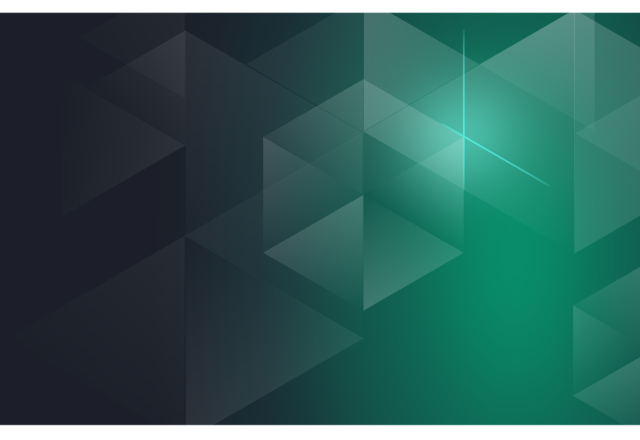
Reproduce this background procedurally as a Shadertoy shader.

```glsl
const vec3 NIGHT = vec3(0.108, 0.122, 0.160);
const vec3 SLATE = vec3(0.100, 0.190, 0.215);
const vec3 TEAL = vec3(0.068, 0.360, 0.308);
const vec3 EMERALD = vec3(0.030, 0.550, 0.412);
const vec3 GLOW = vec3(0.24, 0.78, 0.69);
const vec3 BEAM = vec3(0.33, 0.95, 0.90);
const float HEIGHT_RATIO = 0.866025;

// Soft radial backdrop
vec3 backdrop(vec2 p, vec2 center) {
    float d = length((p - center) * vec2(1.0, 0.52));
    vec3 color = mix(EMERALD, TEAL, smoothstep(0.0, 0.36, d));
    color = mix(color, SLATE, smoothstep(0.28, 0.62, d));
    return mix(color, NIGHT, smoothstep(0.52, 0.84, d));
}

// Equilateral facet with a vertical edge; a positive side points right.
// Opacity is blended between the apex, top and bottom corners.
vec3 facet(vec3 color, vec2 p, vec2 apex, float side, vec3 opacity, float pixel) {
    float span = abs(side);
    float height = span * HEIGHT_RATIO;
    float u = (apex.x - p.x) * sign(side) / height;
    float v = (p.y - apex.y) / span;
    vec3 weight = vec3(1.0 - u, 0.5 * u + v, 0.5 * u - v);
    float inside = min(weight.x, min(weight.y, weight.z)) * height;
    float cover = clamp(inside / pixel + 0.5, 0.0, 1.0);
    float alpha = max(dot(weight, opacity), 0.0);
    return mix(color, vec3(0.92, 0.97, 0.96), cover * alpha);
}

// Six facets around a shared center
vec3 hexagon(vec3 color, vec2 p, vec2 center, float side, float strength, float pixel) {
    for (int i = 0; i < 2; i++) {
        float right = float(i);
        float facing = 2.0 * right - 1.0;
        vec2 corner = vec2(facing * HEIGHT_RATIO, 0.5) * side;
        vec3 upper = mix(vec3(0.06, 0.19, 0.04), vec3(0.16, 0.15, 0.03), right);
        vec3 middle = mix(vec3(0.01, 0.17, 0.01), vec3(0.0, 0.30, 0.0), right);
        vec3 lower = mix(vec3(0.13, 0.20, 0.0), vec3(0.13, 0.01, 0.21), right);
        color = facet(color, p, center + corner, facing * side, upper * strength, pixel);
        color = facet(color, p, center, -facing * side, middle * strength, pixel);
        color = facet(color, p, center + corner * vec2(1.0, -1.0), facing * side, lower * strength, pixel);
    }
    return color;
}

// Thin ray that fades away from its origin
float beam(vec2 p, vec2 origin, vec2 direction, float reach, float pixel) {
    vec2 q = p - origin;
    float along = dot(q, direction);
    float across = abs(q.x * direction.y - q.y * direction.x);
    float fade = step(0.0, along) * clamp(1.0 - along / reach, 0.0, 1.0);
    return sqrt(fade) * (1.0 - smoothstep(0.0006, 0.0012 + pixel, across));
}

void mainImage(out vec4 fragColor, in vec2 fragCoord) {
    vec2 p = fragCoord / iResolution.y;
    float pixel = 1.0 / iResolution.y;
    vec2 spark = vec2(1.054, 0.690);

    vec3 color = backdrop(p, vec2(1.17, 0.42));
    vec2 q = p - spark;
    color = mix(color, GLOW, 0.75 * exp(-dot(q, q) / 0.016));

    // Dim facets on the left
    color = facet(color, p, vec2(0.193, 0.799), -0.265, vec3(0.0, 0.10, 0.04), pixel);
    color = facet(color, p, vec2(0.420, 0.669), 0.322, vec3(0.08, 0.0, 0.01), pixel);
    color = facet(color, p, vec2(0.180, 0.915), -0.277, vec3(0.01, 0.05, 0.03), pixel);
    color = facet(color, p, vec2(0.016, 0.231), -0.466, vec3(0.0, 0.05, 0.01), pixel);

    // Large central lattice
    color = facet(color, p, vec2(0.826, 0.697), 0.466, vec3(0.05, 0.07, 0.01), pixel);
    color = facet(color, p, vec2(0.420, 0.464), -0.466, vec3(0.05, 0.06, 0.0), pixel);
    color = facet(color, p, vec2(0.826, 0.231), 0.466, vec3(0.07, 0.0, 0.08), pixel);
    color = facet(color, p, vec2(0.559, 0.854), -0.307, vec3(0.05, 0.06, 0.05), pixel);

    // Bright facets around the glow
    color = facet(color, p, vec2(1.089, 0.854), 0.303, vec3(0.12, 0.24, 0.20), pixel);
    color = facet(color, p, vec2(1.089, 0.854), -0.303, vec3(0.06, 0.16, 0.04), pixel);
    color = facet(color, p, vec2(0.826, 0.701), -0.555, vec3(0.16, 0.23, 0.0), pixel);

    // Facets at the right edge
    color = facet(color, p, vec2(1.786, 0.701), 0.555, vec3(0.14, 0.20, 0.12), pixel);
    color = facet(color, p, vec2(1.307, 0.697), -0.555, vec3(0.07, 0.08, 0.0), pixel);

    color = hexagon(color, p, vec2(0.826, 0.557), 0.263, 1.0, pixel);
    color = hexagon(color, p, vec2(1.480, 0.203), 0.205, 0.9, pixel);

    // Crossing light beams
    vec2 slope = vec2(HEIGHT_RATIO, -0.5);
    float light = beam(p, spark, vec2(0.0, 1.0), 0.245, pixel);
    light = max(light, beam(p, spark, vec2(0.0, -1.0), 0.125, pixel));
    light = max(light, beam(p, spark, slope, 0.228, pixel));
    light = max(light, beam(p, spark, -slope, 0.06, pixel));
    color = mix(color, BEAM, 0.85 * light);

    // White margins
    float inner = smoothstep(-pixel, pixel, p.y - 0.034) * smoothstep(-pixel, pixel, 0.971 - p.y);
    fragColor = vec4(mix(vec3(1.0), color, inner), 1.0);
}
```
